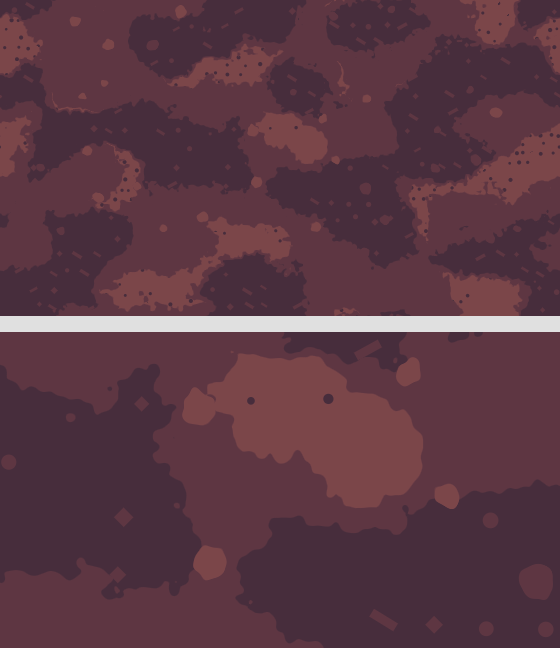
Top, the full canvas; bottom, a detail of the centre.
Give the GLSL for this pattern, as a Shadertoy shader.

```glsl
// Ragged three-tone camouflage that tiles: wide dark and mid blotches come from
// whole-numbered plane waves bent by wrapping noise, light patches from the overlap
// of two such fields, and hashed grids scatter discs, diamonds and dashes on top.

const vec2 TILE = vec2(16.0, 9.0);   // canvas size in grid units
const float TAU = 6.2831853;

vec2 hash2(vec2 cell, float seed) {
    vec2 a = vec2(dot(cell, vec2(127.1, 311.7)), dot(cell, vec2(269.5, 183.3)));
    return fract(sin(a + seed * 17.3) * 43758.5453);
}

// Two channels of value noise, wrapping at the canvas border, centred on zero
vec2 wrapNoise(vec2 p, float scale) {
    vec2 s = p * scale, cell = floor(s), f = fract(s), period = TILE * scale;
    f = f * f * (3.0 - 2.0 * f);
    vec2 a = hash2(mod(cell, period), scale);
    vec2 b = hash2(mod(cell + vec2(1, 0), period), scale);
    vec2 c = hash2(mod(cell + vec2(0, 1), period), scale);
    vec2 d = hash2(mod(cell + vec2(1, 1), period), scale);
    return mix(mix(a, b, f.x), mix(c, d, f.x), f.y) - 0.5;
}

// Fine displacement that tears the borders
vec2 raggedness(vec2 p) {
    return 0.18 * wrapNoise(p, 3.0) + 0.24 * wrapNoise(p, 6.0) + 0.15 * wrapNoise(p, 11.0);
}

// Canvas position from 0 to 1 after broad and fine bending
vec2 bentUv(vec2 p) {
    return (p + 0.9 * wrapNoise(p, 1.0) + raggedness(p)) / TILE;
}

// Sum of plane waves with whole numbers of cycles across the canvas
float blotches(vec2 uv, float seed) {
    const vec2 waves[7] = vec2[7](vec2(1, 2), vec2(2, -1), vec2(3, -2), vec2(2, 3),
                                  vec2(4, 1), vec2(1, -4), vec2(4, -3));
    float sum = 0.0;
    for (int i = 0; i < 7; i++) {
        float phase = TAU * hash2(vec2(float(i), 3.0), seed).x;
        sum += (i < 4 ? 1.0 : 0.6) * sin(TAU * dot(waves[i], uv) + phase);
    }
    return sum;
}

// Smooth-edged coverage of a field where it is above zero
float above(float field) {
    return clamp(field / max(fwidth(field), 1e-4) + 0.5, 0.0, 1.0);
}

// One jittered mark per cell of shifted rows: discs, plus diamonds and dashes if asked for
float marks(vec2 p, float scale, float chance, float radius, float dashes, float seed, out vec2 center) {
    vec2 s = p * scale;
    float row = mod(floor(s.y), TILE.y * scale);
    s.x += hash2(vec2(row, 5.0), seed).x;
    vec2 cell = vec2(mod(floor(s.x), TILE.x * scale), row);
    vec2 jitter = hash2(cell, seed) - 0.5;
    vec2 kind = hash2(cell, seed + 1.0);
    vec2 pick = hash2(cell, seed + 2.0);
    float room = 1.0 - 2.0 * radius * scale * (1.0 + 0.8 * dashes);
    vec2 d = (fract(s) - 0.5 - jitter * room) / scale;
    center = p - d;
    float r = radius * mix(0.6, 1.0, kind.x);

    float dist = length(d) - r;
    if (dashes > 0.5 && kind.y < 0.3) dist = (abs(d.x) + abs(d.y) - 1.2 * r) * 0.7;
    if (dashes > 0.5 && kind.y > 0.5) {
        float angle = kind.y > 0.85 ? -0.5 : 0.55;
        d = mat2(cos(angle), sin(angle), -sin(angle), cos(angle)) * d;
        vec2 box = abs(d) - r * vec2(1.7, 0.55);
        dist = max(box.x, box.y);
    }
    float pixel = TILE.x / iResolution.x;
    return step(pick.x, chance) * clamp(0.5 - dist / pixel, 0.0, 1.0);
}

void mainImage(out vec4 fragColor, in vec2 fragCoord) {
    vec3 dark = vec3(0.277, 0.177, 0.234);
    vec3 mid = vec3(0.37, 0.213, 0.26);
    vec3 light = vec3(0.482, 0.273, 0.288);

    // Mid ground, and light patches inside it
    vec2 p = fragCoord / iResolution.xy * TILE;
    vec2 uv = bentUv(p);
    float ground = blotches(uv, 1.0);
    float patches = blotches(vec2(-uv.x, uv.y), 5.0);
    float midArea = above(ground + 0.24);
    float lightArea = above(min(ground - 0.36, patches - 1.0));

    // Scattered marks; a disc takes its tone from the ground at its centre
    vec2 center, unused;
    float discs = marks(p + 0.25 * raggedness(p), 1.0, 0.24, 0.17, 0.0, 11.0, center);
    float onMid = step(-0.1, blotches(bentUv(center), 1.0));
    float flecks = marks(p, 2.0, 0.42, 0.09, 1.0, 23.0, unused);
    float cluster = 0.25 + 0.8 * wrapNoise(p, 1.0).x;
    float pits = marks(p, 4.0, cluster, 0.06, 0.0, 37.0, unused);

    vec3 color = mix(dark, mid, max(midArea, max(discs, flecks)));
    color = mix(color, light, max(lightArea, discs * onMid));
    color = mix(color, dark, pits * lightArea);
    fragColor = vec4(color, 1.0);
}
```
